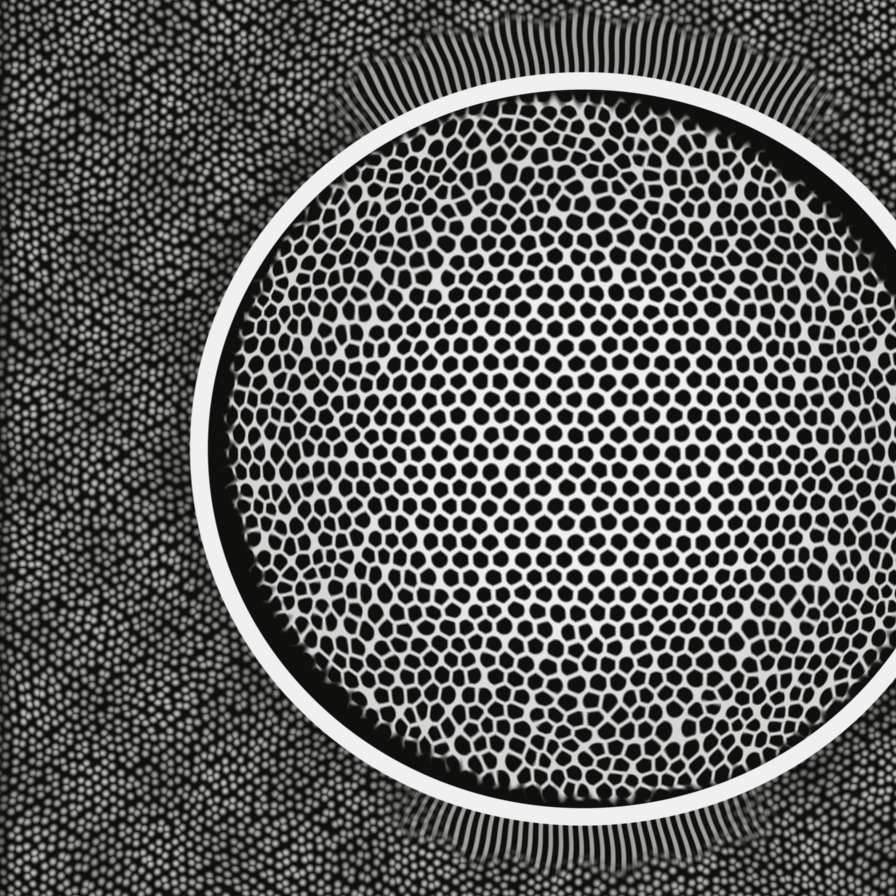
Reproduce this pattern procedurally as a WebGL 1 fragment shader.

```glsl
precision highp float;
// A white ring around a bulging mesh of dark holes, on a field of fine grey grain.
uniform vec2 u_resolution;

const vec2 RING_CENTER = vec2(0.651, 0.499);
const vec2 RING_OUTER = vec2(0.439, 0.4205);
const vec2 RING_INNER = vec2(0.419, 0.4010);
const vec3 INK = vec3(0.06, 0.06, 0.05);
const vec3 PAPER = vec3(0.94);
const vec3 GRAIN = vec3(0.74, 0.74, 0.73);

vec2 hash2(vec2 p) {
  vec2 h = vec2(dot(p, vec2(127.1, 311.7)), dot(p, vec2(269.5, 183.3)));
  return fract(sin(h) * 437.585);
}

// Nearest and second nearest distance to the points of a jittered brick lattice.
vec2 cellular(vec2 p, vec2 size, float jitter) {
  vec2 g = p / size;
  vec2 nearest = vec2(9.0);
  for (int j = -1; j <= 1; j++) {
    float row = floor(g.y) + float(j);
    float stagger = 0.5 * mod(row, 2.0);
    for (int i = -1; i <= 1; i++) {
      vec2 id = vec2(floor(g.x - stagger) + float(i), row);
      vec2 point = id + vec2(0.5 + stagger, 0.5) + jitter * (hash2(id) - 0.5);
      float d = length((g - point) * size);
      nearest = d < nearest.x ? vec2(d, nearest.x) : vec2(nearest.x, min(d, nearest.y));
    }
  }
  return nearest;
}

// Slow sway from layered sines.
vec2 sway(vec2 p) {
  return vec2(sin(p.y * 31.0 + 2.0 * sin(p.x * 17.0)), sin(p.x * 27.0 + 2.0 * sin(p.y * 19.0)));
}

// Fills where d is negative, with a soft edge.
float fill(float d, float soft) {
  return 1.0 - smoothstep(-soft, soft, d);
}

// White mesh: rows are calm in the middle, squeezed and ragged to the rim.
vec3 meshColor(vec2 p, float angle, float px) {
  float r = length(p / RING_INNER);
  float rough = smoothstep(0.35, 0.85, r);
  vec2 q = p * (1.0 + vec2(0.19, 0.05) * r * r);
  q += sway(p) * mix(0.001, 0.004, rough) + vec2(0.008, 0.0143);
  vec2 f = cellular(q, vec2(0.0243, 0.020), mix(0.18, 0.5, rough));
  float strand = mix(0.0029, 0.0023, rough);
  float hole = max(strand - 0.5 * (f.y - f.x), f.x - mix(0.0096, 0.0112, rough));
  float soft = max(0.0019, 0.9 * px);
  float rim = 0.955 - 0.03 * cos(2.0 * angle - 1.1) + 0.012 * sin(angle * 130.0);
  float lit = (1.0 - fill(hole, soft)) * fill(r - rim, 0.02);
  return mix(INK, PAPER, lit * mix(1.0, 0.88, rough));
}

// Grey grain in columns, turning into radial strokes above and below the ring.
vec3 fieldColor(vec2 p, vec2 uv, float angle, float px) {
  vec2 q = uv + 0.003 * sway(uv * 0.8);
  vec2 f = cellular(q.yx, vec2(0.0118, 0.0092), 0.45);
  float grain = fill(f.x - 0.0034, max(0.0029, px));
  grain *= 0.88 + 0.12 * sin(uv.x * 43.0) * sin(uv.y * 37.0);

  float r = length(p / RING_OUTER);
  float wave = 0.5 + 0.5 * sin(angle * 242.0 + 0.6 * sin(uv.y * 90.0));
  float strokes = smoothstep(0.25, 0.95, wave);
  float above = step(0.0, p.y);
  float reach = mix(1.11, 1.15, above) + 0.015 * sin(angle * 37.0);
  float start = mix(0.86, 0.77, above);
  float fan = smoothstep(start, start + 0.1, abs(sin(angle))) * fill(r - reach, 0.03);
  float shade = mix(0.7, 1.0, smoothstep(1.0, 1.12, r));
  float lit = mix(grain * shade, strokes * 0.85, fan);
  lit *= mix(0.6, 1.0, smoothstep(0.0, 0.018, uv.x));
  return mix(INK, GRAIN, lit);
}

void main() {
  float px = 1.0 / min(u_resolution.x, u_resolution.y);
  vec2 uv = gl_FragCoord.xy / u_resolution;
  vec2 p = uv - RING_CENTER;
  float angle = atan(p.y, p.x);

  float edge = 2.5 * px;
  float disc = fill(length(p / RING_OUTER) - 1.0, edge);
  float opening = fill(length(p / RING_INNER) - 1.0, edge);

  vec3 color = fieldColor(p, uv, angle, px);
  color = mix(color, PAPER, disc);
  color = mix(color, meshColor(p, angle, px), opening);
  gl_FragColor = vec4(color, 1.0);
}
```
